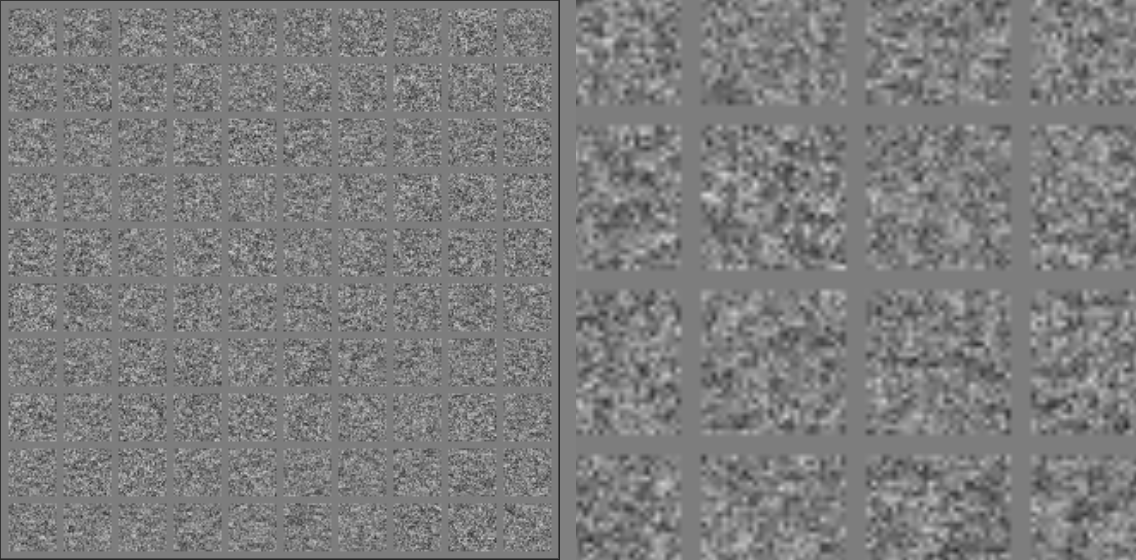
Left: the whole. Right: its middle third, enlarged.
Write a three.js fragment shader that draws this pattern.

```glsl
// Ten by ten grid of square grey noise tiles on a flat grey sheet with a thin dark rim.
varying vec2 vUv;

const float SHEET_GREY = 0.492;

float hash(vec2 p) {
  vec3 q = fract(vec3(p.xyx) * 0.1031);
  q += dot(q, q.yzx + 33.33);
  return fract((q.x + q.y) * q.z);
}

// Bell-shaped random value, centred on zero
float grain(vec2 cell) {
  return hash(cell) + hash(cell + 411.7) + hash(cell + 873.1) - 1.5;
}

// Grey of one cell: tiles are 28 cells wide, set every 32 cells
float cellGrey(vec2 cell) {
  vec2 fromFirst = cell - 5.0;
  vec2 tile = floor(fromFirst / 32.0);
  vec2 local = fromFirst - tile * 32.0;
  bool inGrid = all(greaterThanEqual(tile, vec2(0.0))) && all(lessThan(tile, vec2(10.0)));
  bool inTile = inGrid && all(lessThan(local, vec2(27.5)));

  // Fine grain of varied contrast over wider, flatter clumps
  float contrast = mix(0.18, 0.23, hash(tile + 57.0));
  float clump = grain(floor(cell / vec2(4.0, 2.0)) + 1207.3);
  float speckle = contrast * grain(cell) + 0.09 * clump;
  return inTile ? clamp(SHEET_GREY + speckle, 0.1, 0.9) : SHEET_GREY;
}

// Linear blend of the four nearest cells
float blendedGrey(vec2 p) {
  vec2 cell = floor(p);
  vec2 f = p - cell;
  float low = mix(cellGrey(cell), cellGrey(cell + vec2(1.0, 0.0)), f.x);
  float high = mix(cellGrey(cell + vec2(0.0, 1.0)), cellGrey(cell + 1.0), f.x);
  return mix(low, high, f.y);
}

void main() {
  float grey = blendedGrey(vUv * 326.0 - 0.5);

  // Dark rim, a little heavier on the right and bottom
  float thinRim = min(vUv.x, 1.0 - vUv.y);
  float thickRim = min(1.0 - vUv.x, vUv.y);
  grey = mix(0.2, grey, smoothstep(0.0008, 0.0028, thinRim));
  grey = mix(0.15, grey, smoothstep(0.0018, 0.0038, thickRim));

  gl_FragColor = vec4(vec3(grey), 1.0);
}
```
